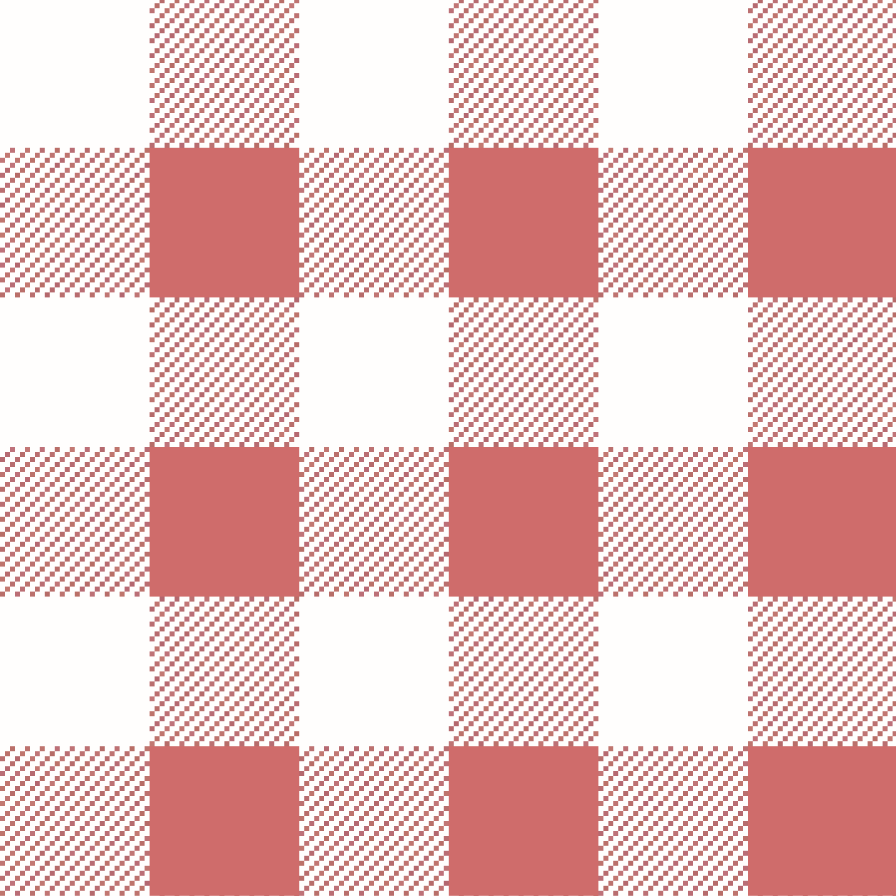
Write a Shadertoy shader that draws this pattern.

```glsl
// Red and white gingham: three check repeats each way, thirty threads per band.
// Bands crossing their own colour are solid; mixed crossings show a 1-in-3 twill
// of small square stitches. Each pixel averages a grid of samples for clean edges.

float hash(vec2 p) {
    return fract(sin(dot(p, vec2(127.1, 311.7))) * 43758.5453);
}

// Cloth colour at a point measured in threads, with y running downward
vec3 cloth(vec2 threads) {
    const vec3 white = vec3(1.0, 0.995, 0.993);
    const vec3 red = vec3(0.81, 0.425, 0.418);
    vec2 stitch = floor(threads);

    // Alternate white and dyed bands along both directions
    vec2 dyed = mod(floor(stitch / 30.0), 2.0);
    if (dyed.x == dyed.y) return mix(white, red, dyed.x);

    // Diagonal twill: one stitch in three shows the dyed thread
    float twill = mod(stitch.x + stitch.y, 3.0);
    if (abs(twill - 2.0) > 0.5) return white;

    // Slightly duller thread, with faint variation from stitch to stitch
    float shade = hash(stitch) - 0.5;
    float warmth = hash(stitch + 57.0) - 0.5;
    return vec3(0.735, 0.44, 0.44) + 0.05 * shade + warmth * vec3(0.02, 0.03, -0.04);
}

void mainImage(out vec4 fragColor, in vec2 fragCoord) {
    const int SAMPLES = 5;
    vec3 sum = vec3(0.0);

    // Box filter over the pixel
    for (int j = 0; j < SAMPLES; j++) {
        for (int i = 0; i < SAMPLES; i++) {
            vec2 offset = (vec2(i, j) + 0.5) / float(SAMPLES) - 0.5;
            vec2 uv = (fragCoord + offset) / iResolution.y;
            vec2 threads = vec2(uv.x, 1.0 - uv.y) * 179.7 + vec2(0.0, 0.35);
            sum += cloth(threads);
        }
    }
    fragColor = vec4(sum / float(SAMPLES * SAMPLES), 1.0);
}
```
